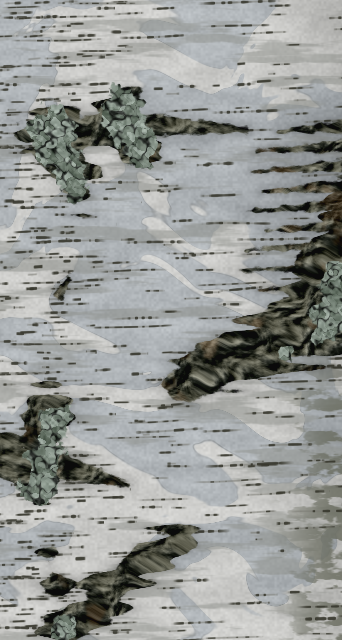
Write a Shadertoy shader that draws this texture.

```glsl
// Pale birch bark with dark rough scars, scaly grey-green lichen and beaded horizontal dashes.

float hash(vec2 p) {
    return fract(sin(dot(p, vec2(127.1, 311.7))) * 43758.5453);
}

float noise(vec2 p) {
    vec2 i = floor(p), f = fract(p);
    f = f * f * (3.0 - 2.0 * f);
    return mix(mix(hash(i), hash(i + vec2(1, 0)), f.x),
               mix(hash(i + vec2(0, 1)), hash(i + vec2(1, 1)), f.x), f.y);
}

float fbm(vec2 p) {
    float sum = 0.0, amp = 0.53;
    for (int i = 0; i < 4; i++) {
        sum += amp * noise(p);
        p = p * 2.03 + 17.3;
        amp *= 0.5;
    }
    return sum;
}

// Distance to a segment whose radius runs from ra to rb
float taper(vec2 p, vec2 a, vec2 b, float ra, float rb) {
    vec2 ab = b - a;
    float h = clamp(dot(p - a, ab) / dot(ab, ab), 0.0, 1.0);
    return length(p - a - ab * h) - mix(ra, rb, h);
}

// Nearest cell: x = distance, y = random value of the cell
vec2 scales(vec2 p) {
    vec2 best = vec2(9.0, 0.0), cell = floor(p);
    for (int j = -1; j <= 1; j++)
    for (int i = -1; i <= 1; i++) {
        vec2 c = cell + vec2(i, j);
        float d = length(c + vec2(hash(c), hash(c + 41.0)) - p);
        if (d < best.x) best = vec2(d, hash(c + 83.0));
    }
    return best;
}

// Scars: broad ones with torn horizontal teeth, then slim spikes
float scarDistance(vec2 p) {
    float d = taper(p, vec2(0.045, 0.215), vec2(0.24, 0.195), 0.020, 0.020);
    d = min(d, taper(p, vec2(0.09, 0.215), vec2(0.125, 0.30), 0.045, 0.02));
    d = min(d, taper(p, vec2(0.19, 0.17), vec2(0.21, 0.225), 0.032, 0.032));
    d = min(d, taper(p, vec2(0.54, 0.31), vec2(0.495, 0.50), 0.025, 0.06));
    d = min(d, taper(p, vec2(0.49, 0.50), vec2(0.29, 0.595), 0.055, 0.024));
    d = min(d, taper(p, vec2(0.075, 0.635), vec2(0.05, 0.745), 0.03, 0.033));
    d = min(d, taper(p, vec2(0.01, 0.70), vec2(0.04, 0.74), 0.03, 0.03));
    d = min(d, taper(p, vec2(0.275, 0.845), vec2(0.10, 0.985), 0.02, 0.034));
    d = min(d, taper(p, vec2(0.075, 0.875), vec2(0.092, 0.92), 0.016, 0.016));
    d += 0.042 * (noise(p * vec2(13, 80)) - 0.5);
    float slim = taper(p, vec2(0.24, 0.195), vec2(0.385, 0.203), 0.016, 0.004);
    slim = min(slim, taper(p, vec2(0.10, 0.73), vec2(0.20, 0.757), 0.02, 0.002));
    slim = min(slim, taper(p, vec2(0.092, 0.462), vec2(0.107, 0.434), 0.006, 0.003));
    for (int i = 0; i < 9; i++) {
        float k = float(i), y = 0.202 + 0.031 * k;
        float tip = 0.40 - 0.004 * k + 0.04 * hash(vec2(k, 5.0));
        slim = min(slim, taper(p, vec2(tip, y + 0.004), vec2(0.55, y - 0.006), 0.001, 0.010));
    }
    return min(d, slim) + 0.010 * (fbm(p * vec2(70, 130)) - 0.5);
}

float lichenDistance(vec2 p) {
    float d = taper(p, vec2(0.08, 0.205), vec2(0.12, 0.295), 0.038, 0.024);
    d = min(d, taper(p, vec2(0.19, 0.165), vec2(0.215, 0.225), 0.036, 0.034));
    d = min(d, taper(p, vec2(0.085, 0.655), vec2(0.06, 0.755), 0.022, 0.026));
    d = min(d, taper(p, vec2(0.53, 0.42), vec2(0.51, 0.51), 0.014, 0.022));
    d = min(d, length(p - vec2(0.45, 0.55)) - 0.010);
    d = min(d, length(p - vec2(0.10, 0.98)) - 0.018);
    return d + 0.05 * (fbm(p * 45.0) - 0.47);
}

// Beaded dashes, at most one per cell: x = faint line, y = dark beads
vec2 dashes(vec2 p, vec2 size, float share, float seed, float px) {
    p.y += 0.03 * p.x + 0.006 * noise(p * 9.0 + seed);
    p.x += size.x * hash(vec2(floor(p.y / size.y), seed));
    vec2 cell = floor(p / size) + seed * 19.0;
    vec2 q = (fract(p / size) - 0.5) * size;
    float halfLength = size.x * mix(0.15, 0.48, hash(cell));
    q.y -= size.y * 0.6 * (hash(cell + 7.0) - 0.5);
    float along = 1.0 - smoothstep(0.6, 1.0, abs(q.x) / halfLength);
    float bead = noise(vec2(p.x * 190.0, cell.y * 7.3));
    float radius = mix(0.0006, 0.0026, bead * hash(cell + 3.0));
    float on = step(hash(cell + 11.0), share) * along;
    float line = 1.0 - smoothstep(0.0, 0.0012 + px, abs(q.y));
    float dots = 1.0 - smoothstep(radius - px * 0.5, radius + px, abs(q.y));
    return on * vec2(line, dots * smoothstep(0.35, 0.6, bead));
}

// Smooth outer bark: peeling plates, grime and grain
vec3 paleBark(vec2 p, float px) {
    float plate = fbm(p * vec2(7, 12) + 1.5 * noise(p * 9.0)) - 0.49;
    float rim = (1.0 - smoothstep(0.0, 0.006 + px * 3.0, abs(plate))) * noise(p * 23.0);
    vec3 bark = mix(vec3(0.69, 0.71, 0.725), vec3(0.80, 0.80, 0.79), smoothstep(-0.01, 0.02, plate));
    bark += 0.13 * (fbm(p * vec2(16, 45) + 5.0) - 0.5) + 0.06 * (noise(p * 260.0) - 0.5);
    bark -= 0.11 * rim + 0.09 * smoothstep(0.38, 0.56, p.x);
    float streak = smoothstep(0.54, 0.68, fbm(p * vec2(9, 55) + 31.0));
    bark = mix(bark, vec3(0.55, 0.56, 0.54), 0.5 * streak);
    float corner = smoothstep(0.40, 0.53, p.x) * smoothstep(0.48, 0.66, p.y);
    float grime = smoothstep(0.60, 0.72, fbm(p * vec2(28, 60)) + 0.20 * corner) * corner;
    return mix(bark, vec3(0.41, 0.42, 0.37), 0.8 * grime);
}

vec3 roughBark(vec2 p) {
    vec2 q = p * vec2(55, 85) + 2.0 * noise(p * 30.0);
    float ridge = fbm(q), relief = ridge - fbm(q + vec2(0.25, 0.4));
    vec3 tone = mix(vec3(0.07, 0.085, 0.06), vec3(0.37, 0.37, 0.31), smoothstep(0.30, 0.72, ridge));
    tone = mix(tone, vec3(0.36, 0.27, 0.17), 0.5 * smoothstep(0.62, 0.78, fbm(p * 22.0)));
    return max(tone + 0.55 * relief, 0.04);
}

vec3 lichen(vec2 p) {
    vec2 scale = scales(p * 85.0 + 1.2 * noise(p * 120.0));
    vec3 tone = mix(vec3(0.36, 0.41, 0.36), vec3(0.60, 0.65, 0.61), scale.y);
    tone *= 1.0 - 0.7 * smoothstep(0.40, 0.80, scale.x);
    return tone + 0.18 * (noise(p * 230.0) - 0.5);
}

void mainImage(out vec4 fragColor, in vec2 fragCoord) {
    float px = 1.0 / iResolution.y;
    vec2 p = vec2(fragCoord.x, iResolution.y - fragCoord.y) * px;
    vec3 color = paleBark(p, px);

    // Long dashes everywhere, short ones crowding the left side
    for (int i = 0; i < 4; i++) {
        float k = float(i);
        float share = i < 2 ? 0.42 : mix(0.5, 0.10, smoothstep(0.05, 0.25, p.x));
        vec2 size = i < 2 ? vec2(0.13 + 0.03 * k, 0.025) : vec2(0.045, 0.014 + 0.003 * (k - 2.0));
        vec2 mark = dashes(p, size, share, k + 1.0, px);
        color = mix(color, vec3(0.47, 0.47, 0.44), 0.55 * mark.x);
        color = mix(color, vec3(0.20, 0.20, 0.16), 0.85 * mark.y);
    }

    // Scars with a soft grey border, lichen on top
    float scar = scarDistance(p);
    color *= 1.0 - 0.16 * exp(-max(scar, 0.0) * 90.0);
    color = mix(color, roughBark(p), 1.0 - smoothstep(-px, px * 1.5, scar));
    float cover = 1.0 - smoothstep(-px, px * 1.5, lichenDistance(p));
    color = mix(color, lichen(p), cover);
    fragColor = vec4(clamp(color, 0.0, 1.0), 1.0);
}
```
